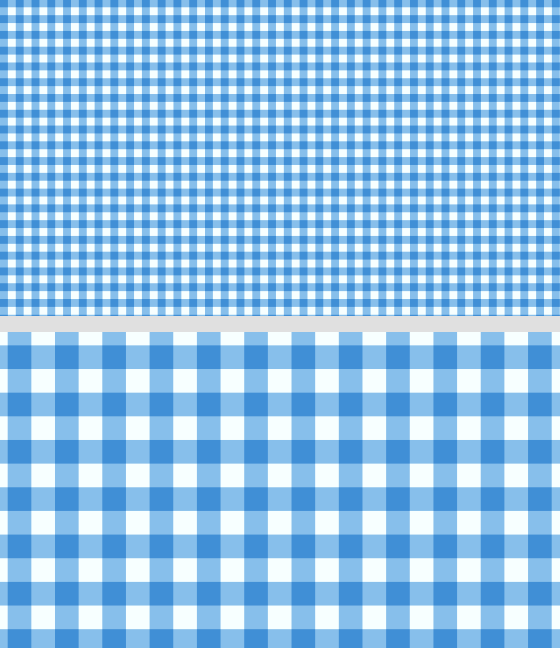
Top, the full canvas; bottom, a detail of the centre.
Write a Shadertoy shader that draws this pattern.

```glsl
#define PERIOD 0.0499
#define BAND_SHARE 0.5
#define BAND_ORIGIN vec2(0.0125, 0.9894)
#define GROUND vec3(0.97, 1.00, 1.00)
#define SINGLE vec3(0.53, 0.75, 0.92)
#define CROSSED vec3(0.25, 0.56, 0.84)

// Coverage of the repeating bands along each axis, smoothed over one pixel
vec2 bandCoverage(vec2 p, float pixel) {
    vec2 fromCenter = abs(fract((p - BAND_ORIGIN) / PERIOD + 0.5) - 0.5) * PERIOD;
    return clamp((0.5 * BAND_SHARE * PERIOD - fromCenter) / pixel + 0.5, 0.0, 1.0);
}

void mainImage(out vec4 fragColor, in vec2 fragCoord) {
    vec2 p = fragCoord / iResolution.y;
    vec2 band = bandCoverage(p, 1.0 / iResolution.y);

    // Weave: bare ground, one band, or two bands crossing
    vec3 bareRow = mix(GROUND, SINGLE, band.x);
    vec3 bandRow = mix(SINGLE, CROSSED, band.x);
    fragColor = vec4(mix(bareRow, bandRow, band.y), 1.0);
}
```
